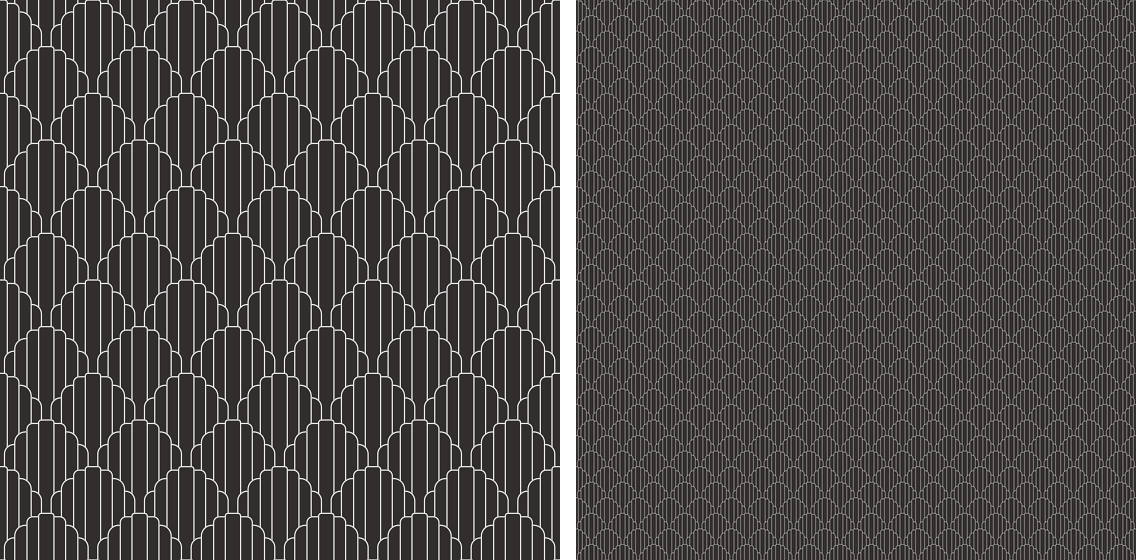
Left: one tile. Right: repeated 3 by 3.
Write a Shadertoy shader that draws this pattern.

```glsl
// Light outlines of ribbed, stepped scallops on charcoal, in staggered rows.
// Each scallop is a stack of nested round-shouldered columns; layers are walked
// back to front while tracking the distance to the nearest visible outline.

const float REPEATS = 6.0;         // scallops across, and row pairs down
const float LINE_HALF = 0.0068;    // in units of one repeat
const float HALO_HALF = 0.0185;
const float CENTER_SHIFT = 0.004;

const vec3 CHARCOAL = vec3(0.200, 0.182, 0.180);
const vec3 HALO = vec3(0.140, 0.122, 0.120);
const vec3 CHALK = vec3(0.965);

// Columns from widest to narrowest: half width, drop below apex, corner radius
const vec3 COLUMNS[4] = vec3[4](
    vec3(0.448, 0.263, 0.102),
    vec3(0.338, 0.128, 0.115),
    vec3(0.207, 0.037, 0.062),
    vec3(0.082, 0.000, 0.030));

// Signed distance to an endless column with rounded upper corners
float columnDistance(vec2 p, vec3 column) {
    float radius = column.z;
    vec2 q = vec2(abs(p.x) - column.x, p.y + column.y) + radius;
    return length(max(q, 0.0)) + min(max(q.x, q.y), 0.0) - radius;
}

// Lays one scallop over the outlines behind it; its apex is at the origin
float overlayScallop(vec2 p, float behind) {
    float nearest = behind;
    for (int i = 0; i < 4; i++) {
        float d = columnDistance(p, COLUMNS[i]);
        nearest = min(d < 0.0 ? 1.0 : nearest, abs(d));
    }
    return nearest;
}

// Distance to the visible outlines; rows sit half a repeat apart
float outlineDistance(vec2 p) {
    float nearest = 1.0;
    float lowestRow = floor(p.y * 2.0);
    for (int i = 3; i >= 0; i--) {
        float row = lowestRow + float(i);
        float stagger = 0.5 * mod(row, 2.0);
        vec2 local = vec2(fract(p.x - stagger + 0.5) - 0.5, p.y - 0.5 * row);
        nearest = overlayScallop(local, nearest);
    }
    return nearest;
}

// Antialiased coverage of a band around the outline
float band(float dist, float halfWidth, float blur) {
    return 1.0 - smoothstep(halfWidth - blur, halfWidth + blur, dist);
}

void mainImage(out vec4 fragColor, in vec2 fragCoord) {
    vec2 p = REPEATS * fragCoord / iResolution.xy;
    p.x += CENTER_SHIFT;
    float blur = 0.65 * REPEATS / min(iResolution.x, iResolution.y);

    float dist = outlineDistance(p);
    vec3 color = mix(CHARCOAL, HALO, band(dist, HALO_HALF, blur));
    color = mix(color, CHALK, band(dist, LINE_HALF, blur));
    fragColor = vec4(color, 1.0);
}
```
